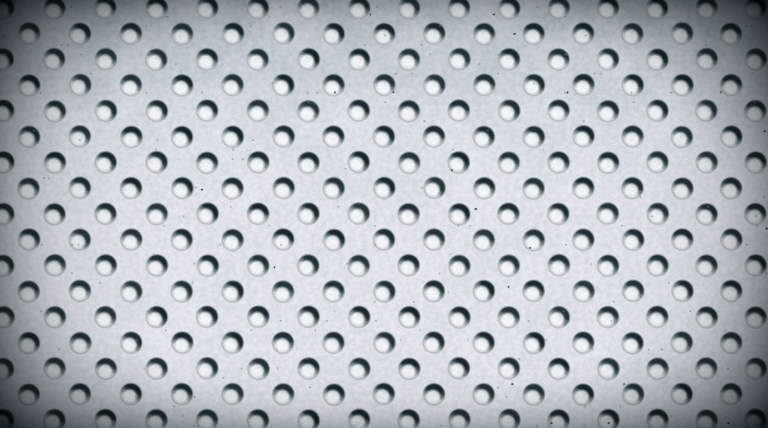
Write a Shadertoy shader that draws this texture.

```glsl
const vec2 PITCH = vec2(0.1172, 0.0602);  // stud spacing, in canvas heights
const float STUD_RADIUS = 0.0265;
const vec3 INK = vec3(0.09, 0.14, 0.16);
const vec3 STEEL = vec3(0.47, 0.53, 0.56);
const vec3 ZINC = vec3(0.905, 0.915, 0.94);
const vec3 GLINT = vec3(0.96, 0.97, 0.98);

vec2 hash2(vec2 cell) {
    vec3 h = fract(vec3(cell.xyx) * vec3(0.1031, 0.1030, 0.0973));
    h += dot(h, h.yzx + 33.33);
    return fract((h.xx + h.yz) * h.zy);
}

float cornerSlope(vec2 cell, vec2 offset) {
    float angle = 6.2832 * hash2(cell).x;
    return dot(vec2(cos(angle), sin(angle)), offset);
}

float gradientNoise(vec2 p) {
    vec2 i = floor(p), f = fract(p);
    vec2 u = f * f * f * (f * (f * 6.0 - 15.0) + 10.0);
    vec2 e = vec2(1.0, 0.0);
    return mix(mix(cornerSlope(i, f), cornerSlope(i + e, f - e), u.x),
               mix(cornerSlope(i + e.yx, f - e.yx), cornerSlope(i + 1.0, f - 1.0), u.x), u.y);
}

float fbm(vec2 p, int octaves) {
    float sum = 0.0, amplitude = 0.5;
    for (int i = 0; i < octaves; i++) {
        sum += amplitude * gradientNoise(p);
        p = mat2(1.6, 1.2, -1.2, 1.6) * p + 7.3;
        amplitude *= 0.6;
    }
    return sum;
}

// Staggered rows; the columns tighten slightly towards the right.
vec2 studCell(vec2 p) {
    float row = round(p.y / PITCH.y);
    float shift = 0.5 * (1.0 - mod(row, 2.0));
    float u = p.x / PITCH.x;
    return vec2(round(u + 0.0016 * u * u - shift) + shift, row);
}

vec2 studCentre(vec2 cell) {
    vec2 jitter = (hash2(cell * 2.0 + 91.0) - 0.5) * 0.002;
    return PITCH * (cell - vec2(0.0016 * cell.x * cell.x, 0.0)) + jitter;
}

// Galvanised sheet: broad stains, darker towards the top, fine grain.
vec3 plate(vec2 p) {
    float stain = fbm(p * 7.0 + 20.0, 4);
    float grain = fbm(p * 75.0, 3);
    float topShade = smoothstep(0.02, 0.55, p.y);
    float tone = 0.07 + 0.28 * topShade + (0.12 + 0.22 * topShade) * stain - 0.24 * grain;
    return mix(ZINC, STEEL, clamp(tone, 0.0, 1.0));
}

// Rare dark chips, one candidate per cell.
float speck(vec2 p, float density, float chance, float px) {
    vec2 cell = floor(p * density);
    vec2 rnd = hash2(cell + 300.0);
    vec2 q = (p * density - cell - 0.25 - 0.5 * rnd.yx) / density;
    float radius = 0.0012 + 0.0016 * rnd.y;
    float d = length(q * vec2(1.0, 0.6 + 0.8 * rnd.y)) - radius;
    return step(rnd.x, chance) * (1.0 - smoothstep(-px, px, d));
}

// Pressed stud: shaded skirt with a bright cap pushed away from the shadow.
vec3 addStud(vec3 base, vec2 q, vec2 rnd, float grain, float px) {
    float angle = 1.05 + 0.5 * (rnd.x - 0.5);
    vec2 shadowDir = vec2(cos(angle), sin(angle));
    vec2 s = q / STUD_RADIUS;
    float r = length(s), soft = px / STUD_RADIUS;
    float facing = dot(s, shadowDir);
    float shadow = smoothstep(-0.65, 0.62, facing + 0.25 * grain);
    vec3 skirt = mix(ZINC * 0.88, STEEL, smoothstep(0.0, 0.5, shadow));
    skirt = mix(skirt, INK, smoothstep(0.4, 1.0, shadow) * (0.82 + 0.18 * rnd.y));
    skirt = mix(skirt, STEEL, 0.5 * smoothstep(0.78, 1.0, r));
    float capDistance = length(s + 0.2 * shadowDir);
    float cap = 1.0 - smoothstep(0.5 - soft, 0.68 + soft, capDistance);
    vec3 capColour = mix(GLINT, STEEL, 0.3 * smoothstep(-0.15, 0.5, facing) + 0.25 * abs(grain));
    vec3 stud = mix(skirt, capColour, cap);
    return mix(base, stud, 1.0 - smoothstep(0.93 - soft, 1.0 + soft, r));
}

// Darkening at the borders, strongest in the corners.
float vignette(vec2 uv) {
    vec2 e = abs(uv * 2.0 - 1.0);
    float edge = pow(e.x, 7.0) * 0.38 + pow(e.y, 8.0) * 0.24;
    float corner = smoothstep(0.85, 1.42, length(e)) * 0.42;
    return clamp(1.0 - edge - corner, 0.0, 1.0);
}

void mainImage(out vec4 fragColor, in vec2 fragCoord) {
    float px = 1.0 / iResolution.y;
    vec2 p = (fragCoord - 0.5 * iResolution.xy) * px;
    vec2 cell = studCell(p);
    float grain = fbm(p * 60.0 + 50.0, 3);

    vec3 colour = plate(p);
    colour = addStud(colour, p - studCentre(cell), hash2(cell * 2.0 + 47.0), grain, px);
    colour = mix(colour, INK, 0.85 * speck(p, 22.0, 0.03, px));
    colour = mix(colour, STEEL, 0.6 * speck(p + 3.7, 45.0, 0.05, px));

    float light = vignette(fragCoord / iResolution.xy);
    colour *= mix(vec3(0.1, 0.13, 0.15), vec3(1.0), light);
    fragColor = vec4(colour, 1.0);
}
```
